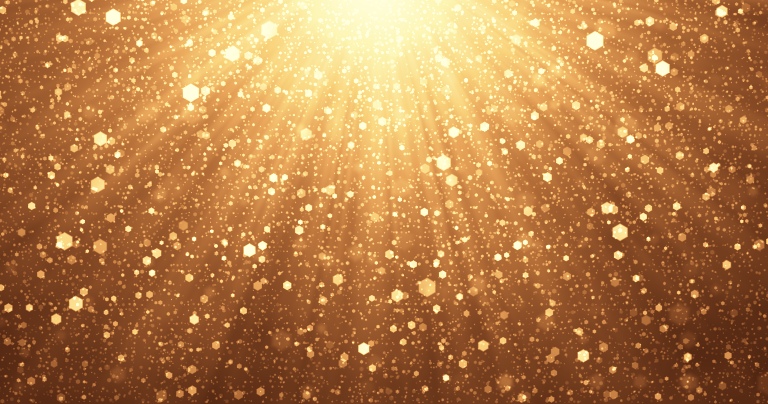
Give the GLSL for this background, as a Shadertoy shader.

```glsl
const vec2 SOURCE = vec2(0.49, 1.03);      // x as share of width, y as share of height
const vec2 GLOW_SHAPE = vec2(0.90, 1.02);
const float GLOW_GAIN = 1.15;
const float GLOW_REACH = 0.75;
const float GLOW_POWER = 1.3;
const float RAY_GAIN = 0.34;
const float CLOUD_GAIN = 0.09;
const float DUST_LIFT = 0.40;
const float SPARK_LIFT = 0.68;
const float BOKEH_LIFT = 0.80;
const float HAZE_LIFT = 0.12;

// Shades from deep brown to pale gold
const int SHADES = 8;
const vec3 RAMP[SHADES] = vec3[](
    vec3(0.17, 0.07, 0.03), vec3(0.35, 0.17, 0.08),
    vec3(0.54, 0.30, 0.15), vec3(0.73, 0.45, 0.23),
    vec3(0.91, 0.64, 0.35), vec3(0.98, 0.83, 0.49),
    vec3(0.99, 0.96, 0.70), vec3(1.00, 1.00, 0.88));

vec3 hash3(vec3 p) {
    p = fract(p * vec3(0.1031, 0.1030, 0.0973));
    p += dot(p, p.yxz + 33.33);
    return fract((p.xxy + p.yxx) * p.zyx);
}

float noise(vec2 p) {
    vec2 cell = floor(p), f = fract(p);
    f = f * f * (3.0 - 2.0 * f);
    float a = hash3(vec3(cell, 7.0)).x;
    float b = hash3(vec3(cell + vec2(1, 0), 7.0)).x;
    float c = hash3(vec3(cell + vec2(0, 1), 7.0)).x;
    float d = hash3(vec3(cell + vec2(1, 1), 7.0)).x;
    return mix(mix(a, b, f.x), mix(c, d, f.x), f.y);
}

float hexDistance(vec2 p, float radius) {
    p = abs(p);
    return max(p.x, 0.5 * p.x + 0.866 * p.y) - radius;
}

// One layer of scattered hexagons, one candidate per staggered cell
float scatter(vec2 p, float cell, float maxRadius, float fill, float blur, float seed) {
    vec2 grid = p / cell + 20.0;
    grid.x += 9.0 * hash3(vec3(floor(grid.y), seed, 3.0)).x;
    vec2 id = floor(grid);
    vec3 place = hash3(vec3(id, seed));
    vec3 look = hash3(vec3(id, seed + 41.0));
    float radius = maxRadius * mix(0.35, 1.0, look.x * look.x);
    float margin = min((radius * 1.16 + blur) / cell, 0.5);
    vec2 center = mix(vec2(margin), vec2(1.0 - margin), place.xy);
    float edge = max(blur, 0.75 / iResolution.y);
    float shape = smoothstep(edge, -edge, hexDistance((grid - id - center) * cell, radius));
    return shape * step(place.z, fill) * mix(0.25, 1.0, look.y);
}

vec3 shade(float level) {
    vec3 color = RAMP[0];
    for (int i = 1; i < SHADES; i++)
        color = mix(color, RAMP[i], clamp(level * 6.0 - float(i - 1), 0.0, 1.0));
    return color;
}

void mainImage(out vec4 fragColor, in vec2 fragCoord) {
    vec2 p = fragCoord / iResolution.y;
    float aspect = iResolution.x / iResolution.y;
    vec2 fromSource = p - SOURCE * vec2(aspect, 1.0);
    float dist = length(fromSource * GLOW_SHAPE);
    float level = GLOW_GAIN * exp(-pow(dist / GLOW_REACH, GLOW_POWER));

    // Shafts of light fanning down from above the top edge
    vec2 fan = fromSource - vec2(0.0, 0.12);
    float angle = atan(fan.x, -fan.y);
    float rays = 0.50 * noise(vec2(angle * 9.0 + 30.0, dist * 0.8))
               + 0.32 * noise(vec2(angle * 24.0 + 60.0, dist * 1.2))
               + 0.18 * noise(vec2(angle * 60.0 + 90.0, dist * 2.0));
    float rayFade = smoothstep(0.05, 0.4, dist) * smoothstep(1.5, 0.5, dist);
    level += RAY_GAIN * (rays - 0.5) * rayFade;

    // Uneven glowing haze
    float cloud = 0.6 * noise(p * 6.0 + 10.0) + 0.4 * noise(p * 17.0 + 30.0);
    level += CLOUD_GAIN * (cloud - 0.5);
    float awayFromCore = smoothstep(0.1, 0.5, dist);
    for (int i = 0; i < 2; i++) {
        float n = float(i);
        level += HAZE_LIFT * awayFromCore
               * scatter(p, 0.11 + 0.04 * n, 0.028, 0.4, 0.008, 11.0 + n);
    }

    // Fine dust, thinning towards the corners
    float dust = 0.0;
    for (int i = 0; i < 4; i++) {
        float cell = 0.012 + 0.004 * float(i);
        dust += scatter(p, cell, cell * 0.23, 0.40, 0.0012, 21.0 + float(i));
    }
    level += DUST_LIFT * dust * mix(1.0, 0.75, smoothstep(0.5, 1.2, dist));

    // Sparks, strongest in a belt across the middle
    float belt = 0.65 + 0.35 * exp(-pow((p.y - 0.42) / 0.2, 2.0));
    float sparks = 0.0;
    for (int i = 0; i < 3; i++) {
        float n = float(i);
        sparks += scatter(p, 0.042 + 0.013 * n, 0.011, 0.30, 0.0018, 31.0 + n);
    }
    level += SPARK_LIFT * sparks * belt * mix(0.3, 1.0, awayFromCore);

    // Large out-of-focus hexagons
    for (int i = 0; i < 2; i++) {
        float n = float(i);
        level += BOKEH_LIFT * awayFromCore
               * scatter(p, 0.115 + 0.045 * n, 0.021, 0.32, 0.0025, 51.0 + n);
    }

    fragColor = vec4(shade(level), 1.0);
}
```
